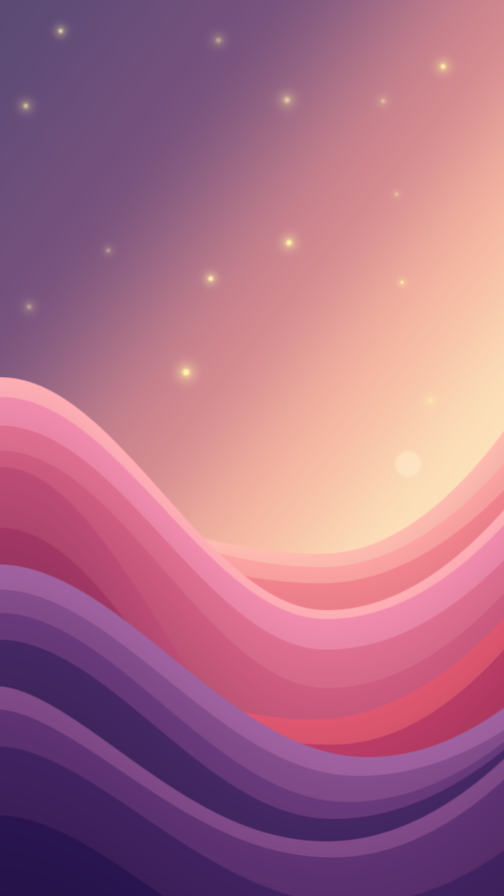
Give the GLSL for this background, as a Shadertoy shader.

```glsl
// Layered pink and violet waves beneath a diagonal dusk sky with scattered glowing motes.

const float PI = 3.14159265;

// Hash without sine: one number in, two values in 0..1 out.
vec2 hash21(float n) {
    vec3 p = fract(vec3(n) * vec3(0.1031, 0.1030, 0.0973));
    p += dot(p, p.yzx + 33.33);
    return fract((p.xx + p.yz) * p.zy);
}

// Sky colour along the diagonal, violet to cream.
vec3 skyColor(float t) {
    vec3 c = mix(vec3(0.36, 0.29, 0.46), vec3(0.46, 0.32, 0.49), smoothstep(0.0, 0.30, t));
    c = mix(c, vec3(0.82, 0.53, 0.56), smoothstep(0.26, 0.58, t));
    c = mix(c, vec3(0.96, 0.71, 0.63), smoothstep(0.54, 0.76, t));
    return mix(c, vec3(0.99, 0.88, 0.73), smoothstep(0.70, 0.94, t));
}

// Wave height. shape = crest height at the left, trough height, trough x, rise at the right.
float waveHeight(float x, vec4 shape, float skew) {
    float fall = pow(clamp(x / shape.z, 0.0, 1.0), skew);
    float climb = max(x - shape.z, 0.0) / (1.0 - shape.z);
    float slope = mix(shape.y, shape.x, 0.5 + 0.5 * cos(PI * fall));
    return slope + shape.w * climb * climb;
}

// Paints everything under a wave, darkening gently with depth.
vec3 paintWave(vec3 base, vec2 uv, vec4 shape, float skew, vec3 tint) {
    float depth = waveHeight(uv.x, shape, skew) - uv.y;
    float aa = max(fwidth(depth), 1e-4);
    vec3 shaded = tint * (1.03 - 1.3 * clamp(depth, 0.0, 0.1));
    return mix(base, shaded, smoothstep(-aa, aa, depth));
}

// Soft halo with a bright core.
float moteGlow(float d, float radius) {
    float r = d / radius;
    return 0.45 * exp(-r * r) + 0.8 * exp(-9.0 * r * r);
}

// Motes jittered inside a 3 by 5 grid over the sky.
vec3 addMotes(vec3 col, vec2 p, float aspect) {
    for (int i = 0; i < 15; i++) {
        float n = float(i);
        vec2 jitter = hash21(n + 7.0);
        vec2 look = hash21(n + 41.0);
        vec2 cell = vec2(mod(n, 3.0), floor(n / 3.0));
        vec2 center = (cell + 0.1 + 0.8 * jitter) / vec2(3.0, 5.0);
        center.y = mix(0.51, 1.0, center.y) * aspect;
        float glow = moteGlow(length(p - center), mix(0.009, 0.021, look.x));
        col = mix(col, vec3(1.0, 0.94, 0.66), min(glow * mix(0.35, 1.0, look.y), 1.0));
    }
    return col;
}

vec3 paintRoseWaves(vec3 c, vec2 uv) {
    // Distant hollow
    c = paintWave(c, uv, vec4(0.440, 0.382, 0.637, 0.137), 1.0, vec3(0.97, 0.71, 0.67));
    c = paintWave(c, uv, vec4(0.435, 0.367, 0.637, 0.115), 1.0, vec3(0.96, 0.62, 0.62));
    c = paintWave(c, uv, vec4(0.410, 0.349, 0.637, 0.104), 1.0, vec3(0.92, 0.50, 0.54));
    // Main rose swell
    c = paintWave(c, uv, vec4(0.579, 0.319, 0.648, 0.112), 1.0, vec3(0.97, 0.66, 0.69));
    c = paintWave(c, uv, vec4(0.557, 0.309, 0.648, 0.105), 1.0, vec3(0.92, 0.53, 0.66));
    c = paintWave(c, uv, vec4(0.525, 0.275, 0.648, 0.100), 1.0, vec3(0.85, 0.42, 0.55));
    c = paintWave(c, uv, vec4(0.497, 0.232, 0.648, 0.106), 1.0, vec3(0.79, 0.35, 0.49));
    // Deep shade on the left, warm hollow on the right
    c = paintWave(c, uv, vec4(0.479, 0.115, 0.648, 0.0), 1.0, vec3(0.72, 0.29, 0.45));
    c = paintWave(c, uv, vec4(0.411, 0.089, 0.648, 0.0), 1.0, vec3(0.62, 0.21, 0.39));
    c = paintWave(c, uv, vec4(0.271, 0.197, 0.620, 0.113), 1.0, vec3(0.85, 0.33, 0.43));
    return paintWave(c, uv, vec4(0.219, 0.169, 0.660, 0.106), 1.0, vec3(0.71, 0.23, 0.39));
}

vec3 paintVioletWaves(vec3 c, vec2 uv) {
    // Middle violet swell
    c = paintWave(c, uv, vec4(0.370, 0.155, 0.730, 0.055), 0.94, vec3(0.61, 0.37, 0.61));
    c = paintWave(c, uv, vec4(0.342, 0.134, 0.710, 0.051), 0.94, vec3(0.50, 0.29, 0.53));
    c = paintWave(c, uv, vec4(0.316, 0.105, 0.690, 0.067), 0.94, vec3(0.40, 0.22, 0.47));
    c = paintWave(c, uv, vec4(0.286, 0.086, 0.660, 0.077), 0.94, vec3(0.26, 0.15, 0.38));
    // Nearest indigo swell
    c = paintWave(c, uv, vec4(0.234, 0.061, 0.648, 0.092), 0.80, vec3(0.49, 0.28, 0.52));
    c = paintWave(c, uv, vec4(0.208, 0.043, 0.660, 0.087), 0.80, vec3(0.36, 0.19, 0.44));
    c = paintWave(c, uv, vec4(0.167, -0.009, 0.700, 0.060), 0.85, vec3(0.25, 0.13, 0.37));
    return paintWave(c, uv, vec4(0.090, -0.090, 0.700, 0.0), 0.90, vec3(0.16, 0.08, 0.31));
}

void mainImage(out vec4 fragColor, in vec2 fragCoord) {
    vec2 uv = fragCoord / iResolution.xy;
    float aspect = iResolution.y / iResolution.x;
    vec2 p = vec2(uv.x, uv.y * aspect);

    // Sky, motes and pale disc
    vec3 col = skyColor(0.55 * uv.x + 0.8 * (1.0 - uv.y));
    col = addMotes(col, p, aspect);
    float disc = length(p - vec2(0.81, 0.482 * aspect));
    col = mix(col, vec3(1.0, 0.92, 0.80), 0.6 * (1.0 - smoothstep(0.021, 0.030, disc)));

    // Waves from back to front
    col = paintRoseWaves(col, uv);
    col = paintVioletWaves(col, uv);
    fragColor = vec4(col, 1.0);
}
```
